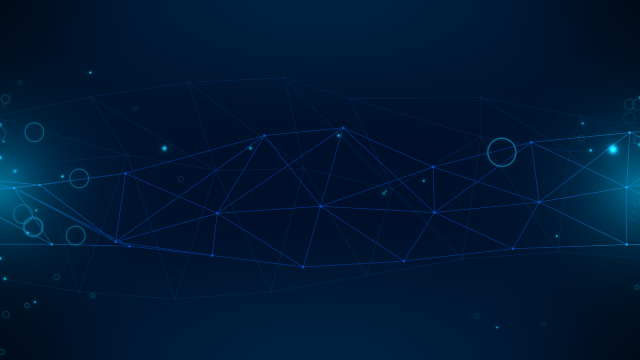
This background is drawn by a WebGL 2 fragment shader. Its source:

```glsl
#version 300 es
precision highp float;

uniform vec2 u_resolution;
out vec4 fragColor;

float bump(float x, float k) { return exp(-k * x * x); }

vec3 hash3(float n) {
    vec3 q = fract(vec3(n) * vec3(0.1031, 0.1030, 0.0973));
    q += dot(q, q.yzx + 33.33);
    return fract((q.xxy + q.yzz) * q.zyx);
}

float segmentDistance(vec2 p, vec2 a, vec2 b) {
    vec2 ab = b - a;
    return length(p - a - ab * clamp(dot(p - a, ab) / dot(ab, ab), 0.0, 1.0));
}

// Coverage of a shape edge, softened over one pixel
float cover(float d, float halfWidth) {
    float px = 1.0 / u_resolution.y;
    return clamp((halfWidth - d) / px + 0.5, 0.0, 1.0);
}

float ring(vec2 p, float radius, float halfWidth) {
    float d = abs(length(p) - radius);
    return cover(d, halfWidth) + 0.25 * exp(-d * 220.0);
}

float star(vec2 p, float size) {
    float d = length(p) / size;
    return 1.1 * exp(-d * d) + 0.3 * exp(-d * 0.7);
}

// Mesh rows follow waves: 0 top, 1 middle, 2 bottom
vec2 frontNode(int row, float i) {
    float wave = sin(0.5236 * i);
    if (row == 0) return vec2(-0.778 + 0.273 * i + 0.085 * bump(i - 2.2, 2.0) - 0.04 * bump(i - 1.0, 4.0),
        -0.014 + 0.0243 * i + 0.12 * bump(i - 2.5, 1.2) - 0.055 * bump(i - 4.0, 3.0));
    if (row == 1) return vec2(-0.85 + 0.2824 * i + 0.055 * bump(i - 4.6, 1.0),
        -0.02 - 0.083 * wave - 0.11 * bump(i - 1.0, 4.0) + 0.03 * bump(i - 3.0, 3.0));
    return vec2(-0.745 + 0.2662 * i - 0.1 * wave, -0.178 - 0.065 * bump(i - 3.2, 0.5));
}

vec2 backNode(int row, float i) {
    if (row == 0) return vec2(-0.912 + 0.273 * i - 0.1 * bump(i - 4.0, 3.0),
        0.176 + 0.11 * sin(0.5236 * i) - 0.045 * bump(i - 4.0, 3.0));
    if (row == 1) return vec2(-0.78 + 0.2454 * i,
        0.023 + 0.0139 * i + 0.04 * sin(1.6 * i + 0.6) - 0.13 * bump(i - 4.0, 4.0));
    return vec2(-0.935 + 0.266 * i, -0.265 - 0.065 * sin(0.785 * i));
}

// Returns line coverage in x and node coverage in y
vec2 mesh(vec2 p, bool front) {
    float line = 1.0, dots = 1.0;
    for (float i = -1.0; i < 7.0; i++) {
        vec2 here[3], next[3];
        for (int row = 0; row < 3; row++) {
            here[row] = front ? frontNode(row, i) : backNode(row, i);
            next[row] = front ? frontNode(row, i + 1.0) : backNode(row, i + 1.0);
            line = min(line, segmentDistance(p, here[row], next[row]));
            dots = min(dots, length(p - here[row]));
        }
        for (int row = 0; row < 2; row++) {
            line = min(line, segmentDistance(p, here[row], here[row + 1]));
            line = min(line, segmentDistance(p, here[row], next[row + 1]));
        }
        if (front) line = min(line, segmentDistance(p, here[1], next[0]));
    }
    return vec2(cover(line, 0.0009), cover(dots, 0.0036));
}

void main() {
    vec2 p = (gl_FragCoord.xy - 0.5 * u_resolution) / u_resolution.y;
    float halfWide = 0.5 * u_resolution.x / u_resolution.y;
    float side = abs(p.x);

    // Navy field, lit at top and bottom centre, dark in the corners
    vec3 color = vec3(0.0, 0.062, 0.165);
    color += vec3(0.0, 0.068, 0.08) * bump(p.x, 2.3) * smoothstep(0.08, 0.5, abs(p.y));
    color *= 1.0 - 0.45 * smoothstep(0.45, 0.95, side) * smoothstep(0.0, 0.5, abs(p.y));

    // Cyan glow at both sides
    vec2 fromGlow = vec2(side - halfWide, p.y + 0.02);
    color += vec3(0.0, 0.55, 0.62) * exp(-10.0 * sqrt(dot(fromGlow, fromGlow) + 0.002));

    // Far and near meshes
    float edge = smoothstep(0.5, 0.88, side);
    vec2 far = mesh(p, false);
    vec2 near = mesh(p, true);
    color = mix(color, vec3(0.02, 0.24, 0.5), 0.33 * far.x + 0.3 * far.y * (1.0 - far.x));
    vec3 lineColor = mix(vec3(0.02, 0.28, 0.72), vec3(0.06, 0.55, 0.85), edge);
    color = mix(color, lineColor, 0.62 * near.x);
    color = mix(color, lineColor * 1.2, 0.75 * near.y);

    // Large bubbles: a curl on the left and one at the right
    float bubbles = 0.65 * ring(p - vec2(0.505, 0.077), 0.039, 0.0018);
    for (float k = 0.0; k < 5.0; k++) {
        float angle = 1.4 - 1.4 * k + 0.16 * k * k;
        float reach = 0.155 - 0.005 * k * k + 0.06 * bump(k - 2.0, 3.0);
        vec2 centre = vec2(-0.82, -0.02) + reach * vec2(cos(angle), sin(angle));
        bubbles += 0.5 * ring(p - centre, 0.026, 0.0015 + 0.0015 * bump(k - 3.0, 4.0));
    }

    // Small bubbles and sparks, crowded towards the sides
    float sparks = star(p - vec2(0.814, 0.085), 0.011) + 0.8 * star(p - vec2(-0.432, 0.088), 0.006);
    for (float k = 0.0; k < 44.0; k++) {
        vec3 h = hash3(k + 7.0);
        vec3 g = hash3(k + 91.0);
        float inward = h.x * h.x * h.x * 0.85;
        vec2 centre = vec2((halfWide - inward) * (g.x < 0.58 ? -1.0 : 1.0),
            -0.07 + 0.46 * (h.y + g.y - 1.0));
        if (mod(k, 2.0) < 0.5) bubbles += (0.15 + 0.25 * g.z) * ring(p - centre, 0.005 + 0.012 * h.z * h.z, 0.0011);
        else sparks += (0.4 + 0.5 * g.z) * star(p - centre, 0.0025 + 0.0025 * h.z * h.z);
    }
    color = mix(color, vec3(0.06, 0.48, 0.66), min(bubbles, 0.85));
    color += vec3(0.08, 0.68, 0.8) * sparks;

    fragColor = vec4(clamp(color, 0.0, 1.0), 1.0);
}
```
